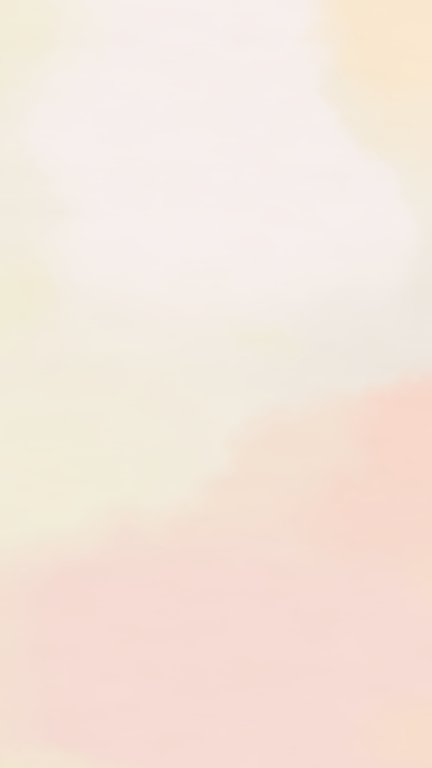
Give the GLSL for this background, as a Shadertoy shader.

```glsl
const vec3 CREAM = vec3(0.949, 0.922, 0.875);
const vec3 BLUSH_WHITE = vec3(0.967, 0.935, 0.925);
const vec3 PALE_YELLOW = vec3(0.945, 0.925, 0.825);
const vec3 APRICOT = vec3(0.980, 0.908, 0.808);
const vec3 WARM_GREY = vec3(0.930, 0.905, 0.875);
const vec3 SAND = vec3(0.953, 0.880, 0.822);
const vec3 ROSE = vec3(0.961, 0.858, 0.828);
const vec3 CORAL = vec3(0.970, 0.840, 0.788);
const vec3 HONEY = vec3(0.972, 0.875, 0.775);

float hash(vec2 p) {
    return fract(sin(dot(p, vec2(127.1, 311.7))) * 43758.5453);
}

float valueNoise(vec2 p) {
    vec2 cell = floor(p);
    vec2 f = fract(p);
    f = f * f * (3.0 - 2.0 * f);
    float low = mix(hash(cell), hash(cell + vec2(1.0, 0.0)), f.x);
    float high = mix(hash(cell + vec2(0.0, 1.0)), hash(cell + 1.0), f.x);
    return mix(low, high, f.y);
}

// Layered noise centred on zero
float fbm(vec2 p) {
    float sum = 0.0;
    float amplitude = 0.5;
    for (int i = 0; i < 5; i++) {
        sum += amplitude * (valueNoise(p) - 0.5);
        p = p * 2.03 + 17.3;
        amplitude *= 0.58;
    }
    return sum;
}

// Soft elliptical wash: one inside, zero outside
float wash(vec2 p, vec2 centre, vec2 radius, float softness) {
    float d = length((p - centre) / radius);
    return 1.0 - smoothstep(1.0 - softness, 1.0 + softness, d);
}

void blend(inout vec3 colour, vec3 tint, float amount) {
    colour = mix(colour, tint, clamp(amount, 0.0, 1.0));
}

vec3 paintSky(vec2 p) {
    vec3 colour = CREAM;
    blend(colour, WARM_GREY, 0.85 * wash(p, vec2(0.98, 0.56), vec2(0.40, 0.13), 0.7));

    // White wash narrows to the top and spreads right below
    float leftEdge = smoothstep(-0.02, 0.20, p.x + 0.1 * smoothstep(0.72, 0.84, p.y) - 0.05);
    float rightLimit = 0.75 + 0.21 * smoothstep(0.90, 0.70, p.y);
    float rightEdge = 1.0 - smoothstep(rightLimit - 0.05, rightLimit + 0.05, p.x);
    float lowerEdge = smoothstep(0.53, 0.72, p.y + 0.05 * sin(3.14 * p.x) - 0.02);
    blend(colour, BLUSH_WHITE, leftEdge * rightEdge * lowerEdge);

    // Yellow along the left side and apricot in the upper corner
    blend(colour, PALE_YELLOW, 0.8 * wash(p, vec2(-0.03, 0.61), vec2(0.13, 0.06), 0.7));
    blend(colour, PALE_YELLOW, 0.7 * wash(p, vec2(-0.02, 0.98), vec2(0.19, 0.09), 0.8));
    blend(colour, PALE_YELLOW, 0.5 * wash(p, vec2(0.05, 0.35), vec2(0.36, 0.14), 0.8));
    blend(colour, PALE_YELLOW, 0.4 * wash(p, vec2(0.62, 0.555), vec2(0.07, 0.02), 0.8));
    blend(colour, APRICOT, 0.5 * wash(p, vec2(1.05, 0.93), vec2(0.26, 0.15), 0.35));
    blend(colour, APRICOT, 0.85 * wash(p, vec2(1.04, 0.99), vec2(0.30, 0.12), 0.22));
    return colour;
}

vec3 paintGround(vec2 p) {
    vec3 colour = mix(ROSE, SAND, smoothstep(0.22, 0.37, p.y));
    blend(colour, CORAL, 0.85 * wash(p, vec2(1.06, 0.44), vec2(0.24, 0.075), 0.25));
    blend(colour, CORAL, 0.7 * wash(p, vec2(0.93, 0.33), vec2(0.22, 0.06), 0.5));
    blend(colour, SAND, 0.7 * (1.0 - smoothstep(-0.04, 0.18, p.x)));
    blend(colour, HONEY, 0.6 * wash(p, vec2(1.02, 0.04), vec2(0.16, 0.05), 0.7));
    blend(colour, HONEY, 0.4 * wash(p, vec2(1.02, 0.24), vec2(0.08, 0.04), 0.7));
    blend(colour, PALE_YELLOW, 0.5 * wash(p, vec2(0.05, 0.0), vec2(0.20, 0.02), 0.8));
    return colour;
}

// Height of the slope between the cool and the rosy half
float slopeHeight(float x) {
    return 0.275 + 0.05 * smoothstep(0.05, 0.32, x)
        + 0.155 * smoothstep(0.34, 0.72, x)
        + 0.025 * smoothstep(0.80, 1.0, x);
}

void mainImage(out vec4 fragColor, in vec2 fragCoord) {
    vec2 uv = fragCoord / iResolution.xy;
    vec2 grain = uv * vec2(9.0, 18.0);

    // Ragged, brushed edges
    vec2 p = uv + vec2(0.09, 0.045) * vec2(fbm(grain), fbm(grain + 41.0));

    float softness = mix(0.045, 0.024, uv.x);
    float slope = slopeHeight(p.x);
    float ground = 1.0 - smoothstep(slope - softness, slope + softness, p.y);
    vec3 colour = mix(paintSky(p), paintGround(p), ground);

    // Faint horizontal strokes and uneven pigment
    colour += 0.010 * fbm(uv * vec2(7.0, 40.0) + 9.0);
    colour += vec3(0.002, 0.006, 0.012) * fbm(uv * vec2(14.0, 25.0) + 73.0);
    fragColor = vec4(colour, 1.0);
}
```
